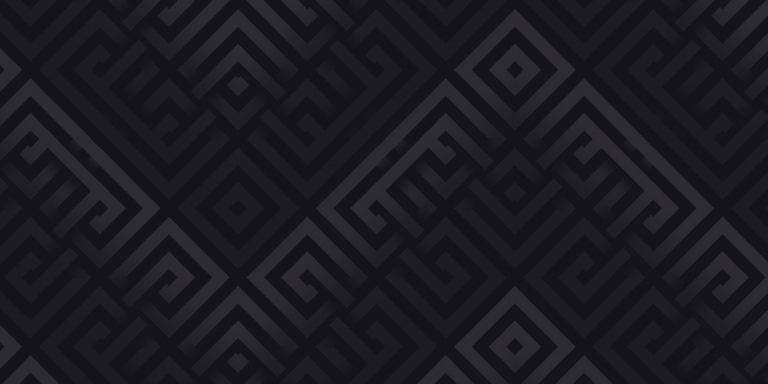
Reproduce this pattern procedurally as a Shadertoy shader.

```glsl
// Dark diagonal lattice of interlaced square spirals in zigzag light and dim rows.
#define UNIT 0.1802                    // half diagonal of one diamond
#define CENTRE vec2(1.341, 0.182)      // a closed diamond, from the upper left
#define HALF_BAND 0.0625               // half line width in cell units
#define GROUND vec3(0.082, 0.076, 0.102)
#define STRAND vec3(0.178, 0.170, 0.196)
#define DIM_LEVEL 0.30
#define JOIN_LEVEL 0.42
#define SHADOW_REACH 0.24
#define GRAIN 0.006

float hash(vec2 p) {
    p = fract(p * vec2(0.1031, 0.1137));
    p += dot(p, p.yx + 33.33);
    return fract((p.x + p.y) * p.x);
}

// Square-ended band between two points on one axis
float band(vec2 p, vec2 a, vec2 b) {
    vec2 d = abs(p - 0.5 * (a + b)) - 0.5 * abs(b - a) - HALF_BAND;
    return max(d.x, d.y);
}

// Darkens a lower strand as it nears the strand above it
float underShade(float gap) {
    return smoothstep(HALF_BAND, HALF_BAND + SHADOW_REACH, abs(gap));
}

void mainImage(out vec4 fragColor, in vec2 fragCoord) {
    vec2 canvas = fragCoord / iResolution.y;
    vec2 p = (vec2(canvas.x, 1.0 - canvas.y) - CENTRE) / UNIT;
    float aa = 0.5 / (UNIT * iResolution.y);

    // Mirror into zigzag rows, then rotate to the diamond grid
    p.x = abs(mod(p.x + 4.0, 8.0) - 4.0);
    vec2 grid = 0.5 * vec2(p.y - p.x, p.x + p.y);
    vec2 cell = floor(grid + 0.5);
    vec2 q = grid - cell;
    float column = cell.y - cell.x;

    // Dim rows are the light rows turned by half a turn
    bool dim = mod(cell.x, 2.0) > 0.5;
    if (dim) {
        q = -q;
        column = 4.0 - column;
    }
    float inner = 0.125, outer = 0.375;

    // Some strands run on into the next diamond of the row
    bool runsOn = abs(column - 1.5) < 0.6;
    float side = column < 1.5 ? 1.0 : -1.0;
    float reach = runsOn ? 0.6 : 0.0;

    // Outer square and inner spiral, split by direction
    float across = band(q, vec2(-outer, -outer), vec2(-outer, outer));
    across = min(across, band(q, vec2(-inner, -inner), vec2(-inner, inner)));
    across = min(across, band(q, vec2(inner, inner), vec2(inner, 0.09)));
    float closing = band(q, vec2(outer, -outer), vec2(outer, outer));
    float along = min(band(q, vec2(-outer, -outer), vec2(outer, -outer)),
                      band(q, vec2(-outer, outer), vec2(outer, outer)));
    along = min(along, band(q, vec2(-inner, inner), vec2(inner, inner)));
    float tail = band(q, vec2(-inner, -inner), vec2(0.7, -inner));
    float guest = band(q, vec2(outer, inner), vec2(0.7, inner));

    float bridge = 1.0;
    if (runsOn) {
        bridge = min(band(q, vec2(-outer, 0.0), vec2(-outer, side * reach)),
                     band(q, vec2(-inner, side * inner), vec2(-inner, side * reach)));
    }

    // Light falls off towards the woven border
    float far = dim ? DIM_LEVEL : 1.0;
    float level = mix(far, JOIN_LEVEL, smoothstep(-0.15, 0.5, q.x));

    // Stack the strands from the lowest to the highest
    float ink = 0.0;
    float alongShade = 1.0;
    if (runsOn && q.x < 0.2 && q.y * side > 0.25) {
        alongShade = underShade(q.x + inner);
    }
    ink = mix(ink, underShade(q.x - outer), smoothstep(aa, -aa, guest));
    ink = mix(ink, alongShade, smoothstep(aa, -aa, along));
    ink = mix(ink, 1.0, smoothstep(aa, -aa, across));
    ink = mix(ink, underShade(q.y + inner), smoothstep(aa, -aa, closing));
    ink = mix(ink, 1.0, smoothstep(aa, -aa, tail));
    ink = mix(ink, 1.0, smoothstep(aa, -aa, bridge));

    // Fine grain over the whole surface
    float grain = hash(floor(canvas * 256.0)) - 0.5;
    vec3 colour = mix(GROUND, STRAND, ink * level) + GRAIN * grain;
    fragColor = vec4(colour, 1.0);
}
```
